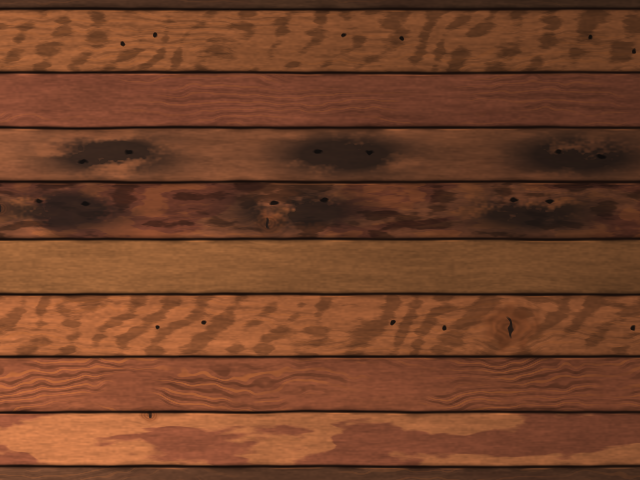
Give the GLSL for this texture, as a Shadertoy shader.

```glsl
// Wall of eight reclaimed wooden boards, with a sliver of one more above and below.
// Each board mixes stretched-noise grain, saw marks, patches and nail stains by its
// own weights; knots bend the grain, and light falls off from the lower left.

const int BOARDS = 10;
const float SEAM[11] = float[](-0.09, 0.028, 0.142, 0.257, 0.387, 0.502,
                               0.621, 0.734, 0.849, 0.981, 1.1);
const vec3 WOOD[10] = vec3[](
    vec3(0.30, 0.19, 0.13), vec3(0.60, 0.36, 0.22), vec3(0.47, 0.26, 0.17),
    vec3(0.55, 0.32, 0.19), vec3(0.47, 0.30, 0.175), vec3(0.45, 0.26, 0.17),
    vec3(0.47, 0.28, 0.18), vec3(0.47, 0.26, 0.18), vec3(0.54, 0.32, 0.19),
    vec3(0.29, 0.19, 0.13));
// Weights per board: saw marks, patches, wavy grain, nail stains
const vec4 TRAIT[10] = vec4[](
    vec4(0.0, 0.2, 0.3, 0.0), vec4(0.0, 0.8, 0.1, 0.0), vec4(0.0, 0.1, 1.0, 0.0),
    vec4(0.9, 0.0, 0.5, 0.0), vec4(0.0, 0.0, 0.0, 0.0), vec4(0.1, 0.7, 0.4, 1.0),
    vec4(0.0, 0.1, 0.0, 1.0), vec4(0.0, 0.1, 0.5, 0.0), vec4(1.0, 0.0, 0.5, 0.0),
    vec4(0.0, 0.2, 0.2, 0.0));
// First nail pair of each board; 9 means none
const float NAIL_START[10] = float[](9.0, 9.0, 9.0, 0.38, 9.0, 0.13, 0.23, 9.0, 0.29, 9.0);
const float NAIL_SPACING = 0.487;
const float NAIL_GAP = 0.047;
const float NAIL_RADIUS = 0.0045;
// Knots: centre and radius
const vec3 KNOT[4] = vec3[](vec3(1.062, 0.318, 0.052), vec3(0.56, 0.535, 0.028),
                            vec3(0.312, 0.136, 0.018), vec3(0.0, 0.566, 0.02));
const float SEAM_HALF = 0.0018;
const float SAW_PITCH = 0.075;
const vec3 SOOT = vec3(0.11, 0.085, 0.075);
const vec3 SEAM_DARK = vec3(0.09, 0.05, 0.035);
const vec3 PATCH_TINT = vec3(0.72, 0.64, 0.74);
const vec3 ORANGE = vec3(0.64, 0.36, 0.18);

float hash(vec2 p) {
    vec3 q = fract(p.xyx * vec3(0.1031, 0.103, 0.0973));
    q += dot(q, q.yzx + 33.33);
    return fract((q.x + q.y) * q.z);
}

float noise(vec2 p) {
    vec2 i = floor(p), f = fract(p);
    f = f * f * (3.0 - 2.0 * f);
    return mix(mix(hash(i), hash(i + vec2(1, 0)), f.x),
               mix(hash(i + vec2(0, 1)), hash(i + vec2(1, 1)), f.x), f.y);
}

float fbm(vec2 p) {
    float sum = 0.0, amp = 0.53;
    for (int i = 0; i < 4; i++) {
        sum += amp * noise(p);
        p = p * 2.03 + 17.3;
        amp *= 0.5;
    }
    return sum;
}

void mainImage(out vec4 fragColor, in vec2 fragCoord) {
    vec2 p = fragCoord / iResolution.y;
    float aa = 1.0 / iResolution.y;

    // Find the board; its edges waver slightly
    float edgeY = p.y + 0.004 * (fbm(vec2(p.x * 6.0, floor(p.y * 8.7))) - 0.5);
    int board = 0;
    for (int i = 1; i < BOARDS; i++) if (edgeY > SEAM[i]) board = i;
    float below = edgeY - SEAM[board], above = SEAM[board + 1] - edgeY;
    float middle = 0.5 * (SEAM[board] + SEAM[board + 1]);
    vec4 trait = TRAIT[board];
    vec2 seed = vec2(13.7, 7.9) * float(board + 1);

    // Knots push the grain aside
    vec2 g = p;
    float knot = 0.0, rings = 0.0, crack = 0.0;
    for (int i = 0; i < 4; i++) {
        vec2 d = p - KNOT[i].xy;
        float r = length(d * vec2(0.9, 1.0)) / KNOT[i].z;
        g.y -= 0.7 * d.y * exp(-0.5 * r * r);
        float inside = 1.0 - smoothstep(0.5, 1.25, r + 0.6 * (noise(d * 70.0) - 0.5));
        knot = max(knot, inside);
        rings += inside * sin(r * 20.0 + 7.0 * noise(d * 50.0));
        float split = abs(d.x + 0.25 * d.y + 0.012 * (noise(p * 70.0) - 0.5));
        crack = max(crack, (1.0 - smoothstep(0.001, 0.002 + aa, split)) * (1.0 - smoothstep(0.3, 0.5, r)));
    }

    // Fine grain, short fibres, rough speckle and broad tone
    float fine = fbm(g * vec2(12.0, 110.0) + seed);
    float fibre = noise(g * vec2(75.0, 270.0) + seed);
    float speckle = noise(p * vec2(150.0, 210.0) + seed);
    float broad = fbm(g * vec2(2.5, 9.0) + seed);
    vec3 col = WOOD[board] * (0.66 + 0.24 * fine + 0.10 * fibre + 0.08 * speckle + 0.26 * broad);

    // Wavy growth lines: thin broken orange crests and dark troughs
    float phase = 330.0 * g.y + 30.0 * fbm(g * vec2(4.0, 9.0) + seed) + 2.6 * noise(g * vec2(45.0, 50.0));
    float wave = sin(phase);
    float fade = trait.z * smoothstep(0.35, 0.65, fbm(g * vec2(7.0, 25.0) + seed + 5.0));
    col = mix(col, ORANGE, 0.5 * fade * smoothstep(0.6, 1.0, wave));
    col *= 1.0 - 0.22 * fade * smoothstep(0.3, 1.0, -wave);

    // Slanted saw strokes at a steady pitch, ragged along the grain
    float stroke = (p.x - 0.55 * p.y) / SAW_PITCH + 1.1 * noise(p * vec2(9.0, 12.0) + seed);
    float ragged = fbm(g * vec2(22.0, 75.0) + seed);
    float saw = 0.22 * sin(6.2832 * stroke) + ragged + 0.5 * (broad - 0.5);
    col *= 1.0 - 0.27 * trait.x * smoothstep(0.46, 0.76, saw);

    // Worn patches with uneven borders
    float patchy = fbm(g * vec2(5.0, 17.0) + seed + 1.6 * broad) + 0.12 * (ragged - 0.5);
    col *= mix(vec3(1), PATCH_TINT, trait.y * smoothstep(0.52, 0.60, patchy));
    float flake = fbm(g * vec2(15.0, 50.0) + seed + 3.0);
    float rough = trait.y * trait.w;
    col = mix(col, ORANGE, 0.45 * rough * smoothstep(0.53, 0.66, flake));
    col *= 1.0 - 0.5 * rough * (1.0 - smoothstep(0.30, 0.45, flake));

    // Knots and their splits
    col = mix(col, vec3(0.42, 0.22, 0.12) * (0.9 + 0.2 * fine + 0.12 * rings), 0.55 * knot);
    col = mix(col, SOOT, 0.85 * crack);

    // Nail pairs, with soot spread along the grain
    float stain = 0.0, hole = 0.0;
    for (int k = 0; k < 3; k++) {
        float x = NAIL_START[board] + NAIL_SPACING * float(k);
        vec2 d = (p - vec2(x, middle)) / vec2(0.14, 0.045);
        stain += exp(-dot(d, d)) * smoothstep(0.25, 0.7, fbm(p * vec2(12.0, 30.0) + seed) + 0.15 * speckle);
        for (int side = -1; side <= 1; side += 2) {
            vec2 id = vec2(float(k * 2 + side), float(board) * 5.0);
            vec2 jitter = vec2(hash(id), hash(id + 31.0)) - 0.5;
            vec2 n = p - vec2(x + NAIL_GAP * float(side), middle) - jitter * vec2(0.03, 0.045);
            n += 0.004 * (vec2(noise(p * 130.0), noise(p * 130.0 + 9.0)) - 0.5);
            n.x /= 1.0 + 0.9 * trait.w;
            hole = max(hole, 1.0 - smoothstep(NAIL_RADIUS - 0.002, NAIL_RADIUS + aa, length(n)));
        }
    }
    col = mix(col, SOOT, clamp(1.2 * stain * trait.w, 0.0, 0.8));
    col = mix(col, SOOT * 0.5, 0.9 * hole);

    // Light from the lower left, rounded edges, lit rims and dark seams
    col *= mix(1.24, 0.80, smoothstep(-0.1, 1.4, p.x)) * mix(1.12, 0.92, p.y);
    float edge = min(below, above);
    float worn = noise(vec2(p.x * 22.0, float(board) * 3.0));
    col *= mix(0.68, 1.0, smoothstep(0.0, 0.006 + 0.010 * worn, edge));
    float rim = smoothstep(0.002, 0.004, above) * (1.0 - smoothstep(0.004, 0.008, above));
    col += ORANGE * 0.25 * rim * smoothstep(0.4, 0.9, noise(vec2(p.x * 17.0, float(board))));
    float seamHalf = SEAM_HALF * (0.6 + 0.8 * worn);
    col = mix(SEAM_DARK, col, smoothstep(seamHalf - aa, seamHalf + 1.5 * aa, edge));
    fragColor = vec4(clamp(col, 0.0, 1.0), 1.0);
}
```
